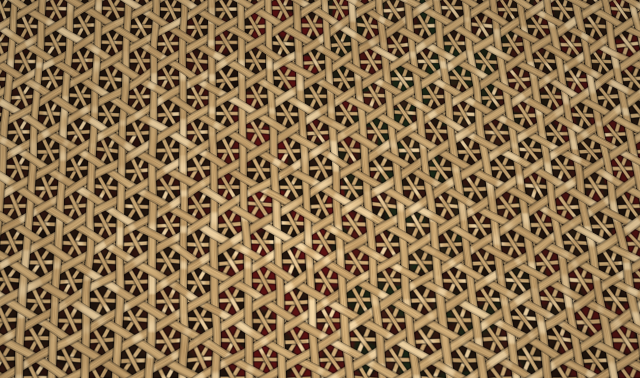
Write a WebGL 1 fragment shader that draws this pattern.

```glsl
precision highp float;
// Hexagonal cane weave over a dark, faintly coloured backdrop.
// Three families of wide strands interlace around a staggered lattice of holes;
// three thin strands cross in each hole, and a mild perspective widens the base.

uniform vec2 u_resolution;

const float COLUMN = 0.866;        // column spacing when the row spacing is 1
const float STRAND_HALF = 0.102;
const float SPOKE_HALF = 0.054;
const vec3 CANE_DARK = vec3(0.61, 0.48, 0.31);
const vec3 CANE_MID = vec3(0.74, 0.62, 0.435);
const vec3 CANE_LIGHT = vec3(0.86, 0.77, 0.61);
const vec3 UNDERSIDE = vec3(0.42, 0.31, 0.21);
const vec3 SHADE = vec3(0.13, 0.08, 0.05);
const vec3 RED = vec3(0.34, 0.07, 0.07);
const vec3 GREEN = vec3(0.10, 0.15, 0.08);

float hash(vec2 p) {
  vec3 h = fract(p.xyx * vec3(0.1031, 0.1030, 0.0973));
  h += dot(h, h.yzx + 33.33);
  return fract((h.x + h.y) * h.z);
}

float noise(vec2 p) {
  vec2 i = floor(p), f = fract(p);
  f = f * f * (3.0 - 2.0 * f);
  return mix(mix(hash(i), hash(i + vec2(1, 0)), f.x),
             mix(hash(i + vec2(0, 1)), hash(i + vec2(1, 1)), f.x), f.y);
}

vec2 axis(float degrees) {
  return vec2(cos(radians(degrees)), sin(radians(degrees)));
}

// Canvas to lattice: columns fan out and rows grow towards the bottom.
vec2 toLattice(vec2 p) {
  float spread = 1.0 + 0.18 * (p.y - 0.066);
  float column = (p.x - 0.485) / (0.0751 * spread) + 0.5;
  float row = log(1.0 + 0.16 * (p.y - 0.024)) / (0.091 * 0.16);
  return vec2(column * COLUMN, row);
}

vec2 nearestCentre(vec2 q) {
  vec2 period = vec2(2.0 * COLUMN, 1.0);
  vec2 a = floor(q / period + 0.5) * period;
  vec2 b = (floor(q / period) + 0.5) * period;
  return distance(q, a) < distance(q, b) ? a : b;
}

// Position across and along the closest strand of a family, and its index.
vec3 strandCoords(vec2 q, vec2 normal) {
  float t = dot(q, normal) / COLUMN;
  float along = dot(q, vec2(-normal.y, normal.x));
  float bend = 0.016 * (noise(vec2(along * 1.7, floor(t) * 7.3)) - 0.5);
  return vec3((fract(t) - 0.5) * COLUMN + bend, along, floor(t));
}

float cover(float across, float halfWidth, float blur) {
  return 1.0 - smoothstep(halfWidth - blur, halfWidth + blur, abs(across));
}

// Cane tone with lengthwise fibres, stains and scattered gloss.
vec3 caneTone(vec3 s, float family) {
  float fibre = noise(vec2(s.y * 2.5, s.x * 45.0 + s.z * 19.0 + family * 71.0));
  float stain = noise(vec2(s.y * 1.3 + family * 31.0, s.z * 5.7));
  float gloss = smoothstep(0.62, 0.95, noise(vec2(s.y * 3.1 + s.z * 13.0, family * 9.0)));
  vec3 tone = mix(CANE_DARK, CANE_MID, 0.15 + 0.5 * fibre + 0.5 * stain);
  return mix(tone, CANE_LIGHT, 0.75 * gloss);
}

// A rounded strip with a soft shadow on whatever lies beneath it.
vec3 paintStrip(vec3 below, float across, float halfWidth, vec3 tone, float visible, float blur) {
  float shadow = 1.0 - smoothstep(halfWidth, halfWidth + 0.055, abs(across));
  float edge = smoothstep(0.35, 1.0, abs(across) / halfWidth);
  below *= 1.0 - 0.4 * shadow * visible;
  return mix(below, tone * mix(1.1, 0.83, edge), cover(across, halfWidth, blur) * visible);
}

vec3 backdrop(vec2 p, vec2 q) {
  float redBand = exp(-pow((p.x - 0.78) / 0.22, 2.0)) + 0.6 * smoothstep(1.15, 1.6, p.x);
  float greenBand = exp(-pow((p.x - 1.12) / 0.25, 2.0));
  vec3 c = SHADE * (0.75 + 0.5 * noise(q * 4.0));
  c = mix(c, GREEN, greenBand * smoothstep(0.45, 0.65, noise(q * 1.6 + 40.0)));
  return mix(c, RED, min(0.2 + redBand, 1.0) * smoothstep(0.42, 0.65, noise(q * 1.9)));
}

void main() {
  vec2 p = gl_FragCoord.xy / u_resolution.y;
  p.y = 1.0 - p.y;
  float blur = 7.5 / u_resolution.y;
  vec2 q = toLattice(p);
  q += 0.09 * (vec2(noise(q * 0.9), noise(q * 0.9 + 57.0)) - 0.5);

  vec2 centre = nearestCentre(q);
  vec2 d = q - centre;
  vec3 s0 = strandCoords(q, axis(0.0));
  vec3 s1 = strandCoords(q, axis(60.0));
  vec3 s2 = strandCoords(q, axis(120.0));

  // Dark hole, with cane underside filling the small triangles.
  float hexRadius = max(abs(d.x), max(abs(dot(d, axis(60.0))), abs(dot(d, axis(120.0)))));
  vec3 color = mix(backdrop(p, q), UNDERSIDE, smoothstep(0.40, 0.43, hexRadius));

  // Thin strands crossing in the hole, each slightly off centre.
  for (int i = 0; i < 3; i++) {
    float k = float(i);
    float jitter = hash(floor(centre * 4.0 + 0.5) + k * 17.0 + 90.0) - 0.5;
    vec2 normal = axis(30.0 + 60.0 * k + 7.0 * jitter);
    vec3 s = vec3(dot(d, normal) + 0.05 * jitter, dot(q, axis(120.0 + 60.0 * k)), k + jitter);
    color = paintStrip(color, s.x, SPOKE_HALF, caneTone(s, k + 4.0), 1.0, blur);
  }

  // Cyclic interlace: 2 over 0, 1 over 2, and 0 over 1.
  vec3 tone0 = caneTone(s0, 0.0);
  color = paintStrip(color, s0.x, STRAND_HALF, tone0, 1.0, blur);
  color = paintStrip(color, s2.x, STRAND_HALF, caneTone(s2, 2.0), 1.0, blur);
  color = paintStrip(color, s1.x, STRAND_HALF, caneTone(s1, 1.0), 1.0, blur);
  float free0 = 1.0 - cover(s2.x, STRAND_HALF + 0.01, blur);
  color = paintStrip(color, s0.x, STRAND_HALF, tone0, free0, blur);

  // Light pools below the middle and fades to the upper corners.
  float light = 1.08 - 0.2 * length((p - vec2(0.85, 0.7)) * vec2(0.8, 1.0));
  gl_FragColor = vec4(color * light, 1.0);
}
```
